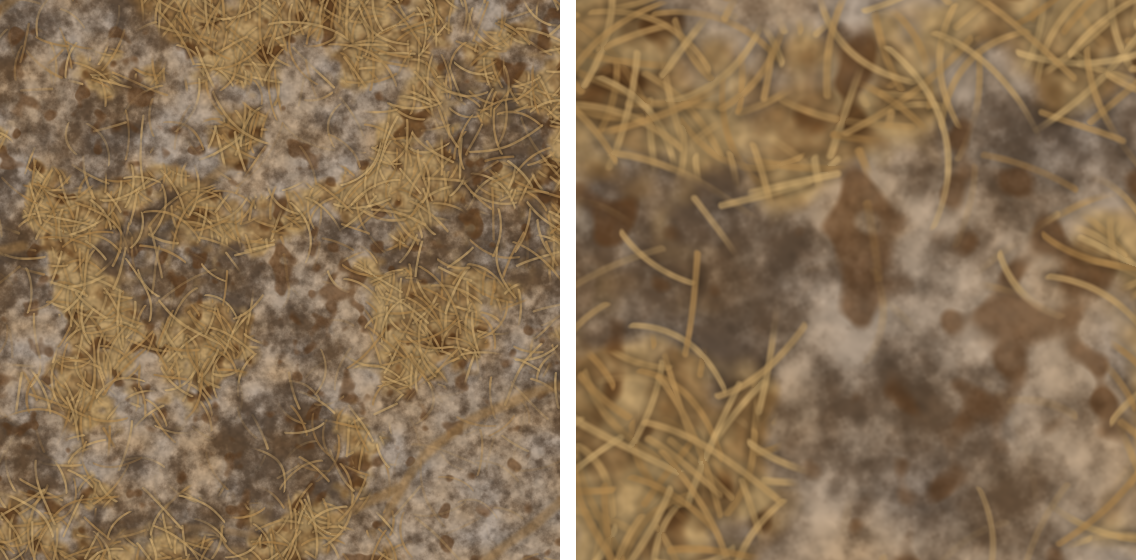
Left, the full canvas; right, a detail of the centre.
A Shadertoy shader for this texture:

```glsl
const vec3 GREY_LIGHT = vec3(0.66, 0.59, 0.515);
const vec3 GREY_DARK = vec3(0.35, 0.285, 0.225);
const vec3 STRAW_LIGHT = vec3(0.77, 0.64, 0.43);
const vec3 STRAW_DEEP = vec3(0.63, 0.475, 0.275);
const vec3 HOLE_BROWN = vec3(0.33, 0.205, 0.10);

float hash(vec2 p) {
    vec3 q = fract(vec3(p.xyx) * 0.1031);
    q += dot(q, q.yzx + 33.33);
    return fract((q.x + q.y) * q.z);
}

vec2 hash2(vec2 p) {
    return vec2(hash(p), hash(p + 71.7));
}

float noise(vec2 p) {
    vec2 cell = floor(p), f = fract(p);
    f = f * f * (3.0 - 2.0 * f);
    float low = mix(hash(cell), hash(cell + vec2(1, 0)), f.x);
    float high = mix(hash(cell + vec2(0, 1)), hash(cell + vec2(1, 1)), f.x);
    return mix(low, high, f.y);
}

float fbm(vec2 p, int octaves) {
    float sum = 0.0, amplitude = 0.5, total = 0.0;
    for (int i = 0; i < octaves; i++) {
        sum += amplitude * noise(p);
        total += amplitude;
        amplitude *= 0.55;
        p = mat2(1.6, 1.2, -1.2, 1.6) * p + 17.3;
    }
    return sum / total;
}

// Curved fibres scattered in a grid: x = cover, y = shadow, z = tone
vec3 fibres(vec2 uv, float scale, float seed, float width,
            float heading, float spread, float density) {
    vec2 p = uv * scale + seed * 3.71;
    vec2 home = floor(p);
    vec3 result = vec3(0.0, 0.0, 0.5);
    for (int j = -1; j <= 1; j++)
    for (int i = -1; i <= 1; i++) {
        vec2 cell = home + vec2(i, j);
        vec2 key = cell + seed * 19.0 + 100.0;
        vec2 shape = hash2(key + 5.3);
        float angle = heading + spread * (hash(key + 9.1) - 0.5);
        float c = cos(angle), s = sin(angle);
        vec2 d = mat2(c, -s, s, c) * (p - cell - hash2(key));
        float reach = mix(0.45, 0.95, shape.x);
        d.y += (shape.y - 0.5) * 0.9 * d.x * d.x;
        float dist = length(vec2(max(abs(d.x) - reach, 0.0), d.y)) / scale;
        float present = smoothstep(-0.12, 0.12, density - hash(key + 3.9));
        float cover = present * (1.0 - smoothstep(width * 0.3, width * 1.3, dist));
        float shadow = present * (1.0 - smoothstep(width, width * 3.2, dist));
        if (cover > result.x) result.xz = vec2(cover, hash(key + 13.7));
        result.y = max(result.y, shadow);
    }
    return result;
}

vec3 layFibres(vec3 color, vec3 layer, vec3 deep, vec3 light, float opacity) {
    color *= 1.0 - 0.16 * layer.y * opacity;
    return mix(color, mix(deep, light, layer.z), layer.x * opacity);
}

// Crumbly grey crust with darker stained areas
vec3 crust(vec2 uv, float stain) {
    float grain = fbm(uv * 52.0 + 4.0, 4);
    float clump = fbm(uv * 17.0 + 31.0, 3);
    float light = smoothstep(0.16, 0.72, grain * 0.75 + clump * 0.35 - 0.24 * stain);
    vec3 color = mix(GREY_DARK, GREY_LIGHT, light);
    vec3 warmth = mix(vec3(1.04, 0.98, 0.88), vec3(0.98, 1.0, 1.04), noise(uv * 24.0 + 8.0));
    return color * warmth;
}

// Matted straw lying beneath the separate fibres
vec3 strawBed(vec2 uv) {
    float tuft = fbm(uv * 38.0 + 57.0, 3);
    return mix(vec3(0.50, 0.37, 0.215), vec3(0.70, 0.575, 0.38), smoothstep(0.25, 0.68, tuft));
}

void mainImage(out vec4 fragColor, in vec2 fragCoord) {
    vec2 uv = fragCoord / min(iResolution.x, iResolution.y);
    vec2 warp = 0.035 * vec2(noise(uv * 11.0), noise(uv * 11.0 + 43.0));

    // Large patches of straw, crust and stain
    float patches = fbm((uv + warp) * 5.0 + 12.0, 4);
    float straw = smoothstep(0.37, 0.61, patches);
    float stain = smoothstep(0.50, 0.68, fbm((uv + warp) * 5.5 + 83.0, 4));
    straw *= 1.0 - 0.75 * stain;

    float ragged = noise(uv * 60.0 + 22.0) - 0.5;
    float bedMask = smoothstep(0.25, 0.75, straw + 0.5 * ragged);
    vec3 color = mix(crust(uv, stain), strawBed(uv), bedMask * 0.85);

    // Small shaded hollows
    float hollow = smoothstep(0.65, 0.80, fbm(uv * 34.0 + 140.0, 2));
    color = mix(color, HOLE_BROWN, hollow * (0.55 + 0.25 * straw));

    // Broad weathered stems on the diagonal
    vec3 stems = fibres(uv + warp * 0.5, 3.5, 2.0, 0.011, 0.6, 0.5, 0.24);
    color = layFibres(color, stems, vec3(0.46, 0.37, 0.27), STRAW_DEEP, 0.55);

    // Tangled fine fibres
    for (int i = 0; i < 7; i++) {
        float level = float(i);
        float scale = 25.0 - 2.0 * level;
        vec3 layer = fibres(uv + warp * 0.4, scale, level + 4.0, 0.0026, 0.4, 5.2, straw * 0.85 + 0.02);
        color = layFibres(color, layer, STRAW_DEEP, STRAW_LIGHT, 0.68);
    }

    // Fine speckle over every surface
    float speckle = fbm(uv * 115.0 + 9.0, 2) - 0.5;
    color *= 1.0 + 0.26 * speckle;
    fragColor = vec4(clamp(color, 0.0, 1.0), 1.0);
}
```
